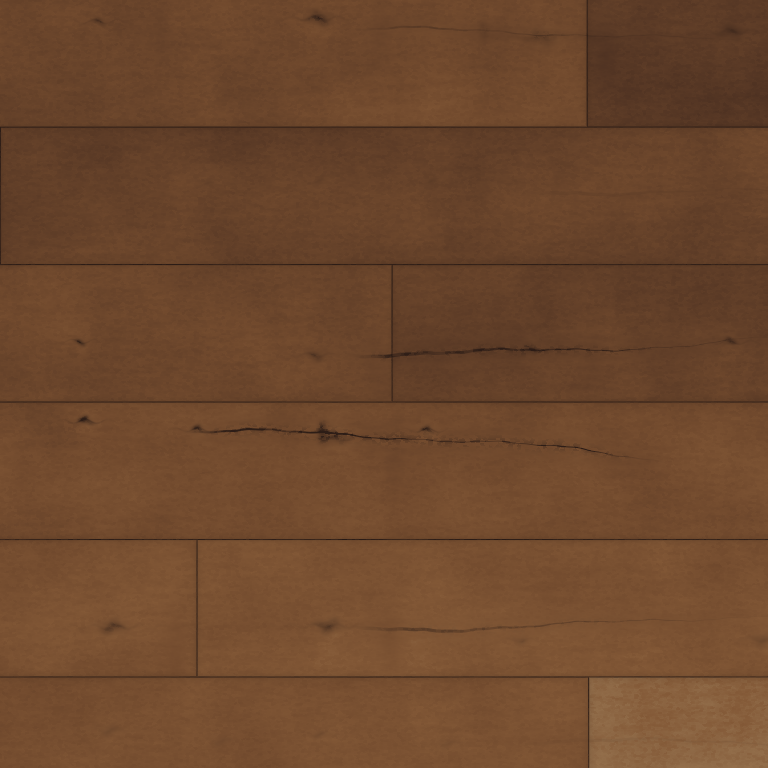
Reproduce this texture procedurally as a Shadertoy shader.

```glsl
#define ROW_HEIGHT 0.179
#define FIRST_SEAM 0.1185
#define PLANK_LENGTH 1.274
#define JOINT_START 0.7665
#define JOINT_STEP 0.51
#define SEAM_WIDTH 0.0014
#define CRACK_LENGTH 0.58
#define KNOTS_PER_ROW 4
#define LIGHT_WOOD vec3(0.565, 0.39, 0.24)
#define MID_WOOD vec3(0.445, 0.29, 0.178)
#define DARK_WOOD vec3(0.30, 0.19, 0.13)
#define INK vec3(0.14, 0.09, 0.075)

vec2 hash2(vec2 p) {
    return fract(sin(vec2(dot(p, vec2(127.1, 311.7)), dot(p, vec2(269.5, 183.3)))) * 43758.5);
}

// Distance to the nearest cell point, and that cell's random value
vec2 cellular(vec2 p) {
    vec2 cell = floor(p), nearest = vec2(9.0, 0.0);
    for (int j = -1; j <= 1; j++)
    for (int i = -1; i <= 1; i++) {
        vec2 neighbour = cell + vec2(i, j);
        vec2 rnd = hash2(neighbour);
        float d = length(neighbour + rnd - p);
        if (d < nearest.x) nearest = vec2(d, fract(rnd.x * 7.3 + rnd.y));
    }
    return nearest;
}

float layeredSines(vec2 p) {
    float sum = 0.0, amp = 0.5;
    for (int i = 0; i < 5; i++) {
        p = mat2(0.8, 0.6, -0.6, 0.8) * p * 1.7 + 2.3;
        sum += amp * sin(p.x + 1.4 * sin(p.y));
        amp *= 0.62;
    }
    return sum;
}

// Box-filtered coverage of a line whose centre is at the given distance
float lineMask(float dist, float width, float pixel) {
    return clamp((0.5 * (width + pixel) - abs(dist)) / pixel, 0.0, 1.0) * min(1.0, width / pixel);
}

void mainImage(out vec4 fragColor, in vec2 fragCoord) {
    vec2 uv = fragCoord / iResolution.y;
    float pixel = 1.0 / iResolution.y;

    // Staggered plank layout
    float rowPos = (uv.y - FIRST_SEAM) / ROW_HEIGHT + 1.0;
    float row = floor(rowPos), up = fract(rowPos);
    float joint = mod(JOINT_START - JOINT_STEP * row, PLANK_LENGTH);
    float plank = floor((uv.x - joint) / PLANK_LENGTH);
    float along = uv.x - joint - plank * PLANK_LENGTH;
    float seamDist = min(up, 1.0 - up) * ROW_HEIGHT;
    float jointDist = min(along, PLANK_LENGTH - along);
    vec2 seed = hash2(vec2(row, plank) + 4.0) * 20.0;

    // Plank tone and the overall falloff of light
    float tone = plank < 0.0 ? 0.08 * sin(row * 1.7)
        : 0.42 * cos(row * 0.75) + 0.16 * cos(row * 3.1416);
    tone += 0.02 + 0.48 * (0.5 - uv.y) + 0.12 * (uv.x - 0.5);

    // Broad stains and mottling
    vec2 grainPos = uv + seed;
    float stain = layeredSines(grainPos * vec2(3.0, 11.0));
    float mottling = layeredSines(grainPos * vec2(17.0, 11.0) + 5.0);
    vec2 pores = cellular(uv * vec2(190.0, 300.0) + floor(seed));

    // Knots: pale halo, ragged core, fissure and a cross-grain smudge
    float swing = sin(row * 3.927);
    float level = 0.53 + 0.25 * swing;
    float rowWear = 0.65 - 0.5 * cos(row * 1.5708);
    float spacing = 0.215 - 0.065 * cos(row * 3.1416);
    float ink = 0.0, halo = 0.0, smudge = 0.0;
    for (int i = 0; i < KNOTS_PER_ROW; i++) {
        float n = float(i);
        vec2 rnd = hash2(vec2(n + 1.0, row + 3.0));
        vec2 centre = vec2(0.13 + spacing * n + 0.05 * (rnd.x - 0.5),
            (level + 0.18 * (rnd.y - 0.5)) * ROW_HEIGHT);
        vec2 d = vec2(uv.x, up * ROW_HEIGHT) - centre;
        d += 0.0025 * vec2(sin(d.y * 430.0 + seed.x), sin(d.x * 210.0 + seed.y));
        float size = mix(0.004, 0.009, rnd.x) * (row > 4.5 ? 0.7 + 0.4 * n : 1.0);
        float weight = mix(0.2, 0.8, rnd.y) * rowWear;
        vec2 e = d / size;
        ink += weight * exp(-dot(e, e * vec2(0.4, 1.0))) * (0.7 + 0.6 * pores.y);
        ink += 0.4 * weight * exp(-abs(e.x) * 0.25 - e.y * e.y * 12.0);
        vec2 h = (d - vec2(0.5, -0.8) * size) / (size * 2.4);
        halo += weight * exp(-dot(h, h * vec2(0.9, 0.6)));
        vec2 s = (d - vec2(0.08, -0.02)) / vec2(0.014, 0.045);
        smudge += rowWear * rnd.x * exp(-dot(s, s));
    }

    // Grain: warped rings, fine fibres and pores
    float rings = sin(uv.y * 420.0 + 7.0 * stain + 7.0 * halo + 5.0 * mottling);
    float fibre = layeredSines(grainPos * vec2(26.0, 130.0));
    tone += 0.14 * stain + 0.12 * mottling + 0.03 * rings * (0.5 + 0.5 * mottling);
    tone += 0.06 * fibre + 0.17 * (pores.y - 0.5) + 0.07 * (pores.x - 0.45);
    tone += 0.42 * halo - 0.3 * smudge * (0.3 + pores.y);

    // One long crack per row, broken and speckled, with a cross check on it
    float start = 0.51 + 0.21 * cos(row * 1.5708);
    float t = (uv.x - start) / CRACK_LENGTH;
    float path = level + 0.018 * sin(uv.x * 17.0 + row) + 0.006 * sin(uv.x * 61.0)
        - 0.22 * swing * t * t;
    float crackDist = (up - path) * ROW_HEIGHT + 0.0004 * sin(uv.x * 190.0);
    float strength = max(0.3, 0.5 + 0.5 * cos((row - 2.5) * 1.2)) * min(1.0, 1.4 * rowWear);
    float fadeStart = swing > 0.9 ? 0.75 : 0.25;
    strength *= smoothstep(-0.12, 0.04, t) * (1.0 - smoothstep(fadeStart, 1.0, t));
    float crackWidth = mix(swing > 0.0 ? 0.0026 : 0.0045, 0.0012, smoothstep(0.0, 0.5, t));
    ink += strength * (0.75 + 0.4 * mottling) * lineMask(crackDist, crackWidth, pixel);
    ink += 0.4 * strength * exp(-abs(crackDist) * 150.0) * smoothstep(0.3, 0.9, pores.y);
    vec2 check = vec2(uv.x - start - 0.12, crackDist) / vec2(0.006, 0.011);
    ink += strength * max(swing, 0.15) * exp(-dot(check, check)) * (0.5 + 0.6 * pores.y);

    // Shade the wood, then the cracks and the seams
    vec3 wood = mix(MID_WOOD, tone > 0.0 ? LIGHT_WOOD : DARK_WOOD, min(abs(tone), 1.1));
    wood += vec3(0.01, 0.04, 0.05) * smoothstep(0.5, 1.0, tone);
    wood = mix(wood, INK, clamp(ink, 0.0, 0.88));
    float edgeShade = 0.1 * exp(-min(seamDist, jointDist) * 260.0);
    float seam = max(lineMask(seamDist, SEAM_WIDTH, pixel), lineMask(jointDist, SEAM_WIDTH, pixel));
    float seamWear = 0.72 + 0.15 * mottling + 0.25 * (pores.y - 0.5);
    wood = mix(wood * (1.0 - edgeShade), INK, seam * clamp(seamWear, 0.0, 1.0));
    fragColor = vec4(wood, 1.0);
}
```
